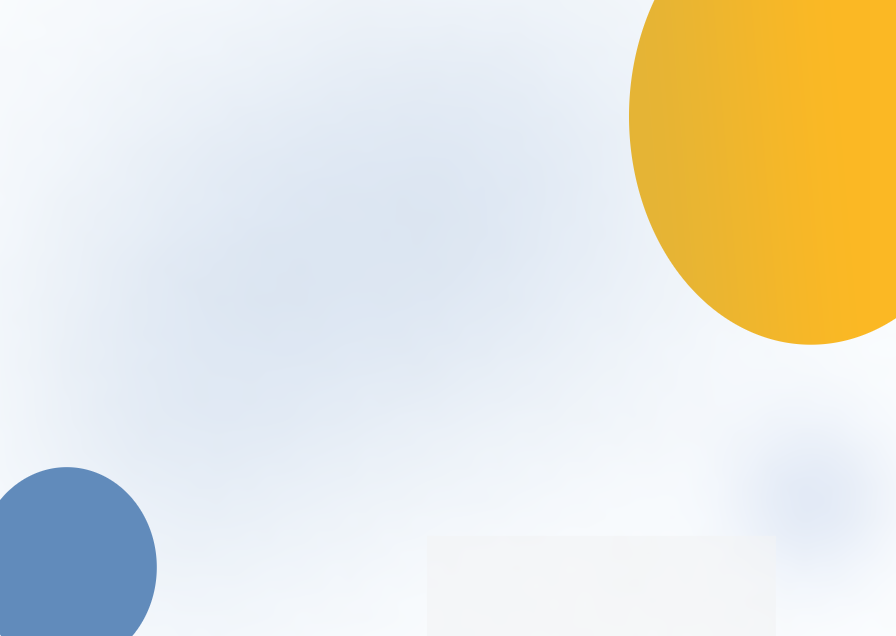
Write a WebGL 1 fragment shader that draws this background.

```glsl
precision highp float;
// Pale paper washed with soft blue glows, with a large amber ellipse at the
// upper right, a small blue one at the lower left and a faint grey panel.
// Glows are Gaussian falloffs; shapes use smoothed distances; noise adds grain.

uniform vec2 u_resolution;

const vec3 PAPER = vec3(0.985, 0.992, 0.997);
const vec3 MIST = vec3(0.855, 0.895, 0.945);
const vec3 PERIWINKLE = vec3(0.875, 0.907, 0.960);
const vec3 PANEL = vec3(0.950, 0.954, 0.960);
const vec3 AMBER = vec3(0.985, 0.722, 0.140);
const vec3 OCHRE = vec3(0.895, 0.705, 0.210);
const vec3 BLUE = vec3(0.380, 0.545, 0.735);

float hash(vec2 p) {
  vec3 q = fract(p.xyx * 0.1031);
  q += dot(q, q.yzx + 33.33);
  return fract((q.x + q.y) * q.z);
}

float valueNoise(vec2 p) {
  vec2 cell = floor(p);
  vec2 f = fract(p);
  f = f * f * (3.0 - 2.0 * f);
  float low = mix(hash(cell), hash(cell + vec2(1.0, 0.0)), f.x);
  float high = mix(hash(cell + vec2(0.0, 1.0)), hash(cell + 1.0), f.x);
  return mix(low, high, f.y);
}

// Soft elliptical falloff, 1 at the centre.
float glow(vec2 uv, vec2 center, vec2 spread) {
  vec2 q = (uv - center) / spread;
  return exp(-dot(q, q));
}

// Ellipse coverage with an edge one pixel wide.
float ellipse(vec2 uv, vec2 center, vec2 radius) {
  vec2 q = (uv - center) / radius;
  float f = max(length(q), 0.001);
  float slope = length(q / (f * radius * u_resolution));
  return clamp(0.5 - (f - 1.0) / slope, 0.0, 1.0);
}

// Box coverage between two corners, with an edge of the given softness.
float box(vec2 uv, vec2 low, vec2 high, vec2 soft) {
  vec2 a = smoothstep(low - soft, low + soft, uv);
  vec2 b = 1.0 - smoothstep(high - soft, high + soft, uv);
  return a.x * a.y * b.x * b.y;
}

vec3 background(vec2 uv) {
  float wash = 0.86 * glow(uv, vec2(0.42, 0.63), vec2(0.34, 0.40));
  wash = max(wash, 0.0) + 0.42 * glow(uv, vec2(0.19, 0.30), vec2(0.20, 0.36));
  wash += 0.16 * glow(uv, vec2(0.62, 0.82), vec2(0.20, 0.30));
  vec3 color = mix(PAPER, MIST, min(wash, 1.0));
  float spot = glow(uv, vec2(0.905, 0.215), vec2(0.095, 0.14));
  return mix(color, PERIWINKLE, 0.85 * spot);
}

void main() {
  vec2 uv = gl_FragCoord.xy / u_resolution;
  vec2 p = gl_FragCoord.xy / u_resolution.y;

  // Paper and glows
  vec3 color = background(uv);

  // Faint panel rising from the bottom edge
  float panel = box(uv, vec2(0.4765, -0.2), vec2(0.866, 0.1575), 0.7 / u_resolution);
  color = mix(color, PANEL, 0.65 * panel);

  // Light mottling at two scales
  float grain = 0.6 * valueNoise(p * 9.0) + 0.4 * valueNoise(p * 38.0) - 0.5;
  color += 0.008 * grain;

  // Amber ellipse, duller towards its left side
  float shade = 1.0 - smoothstep(0.69, 0.97, uv.x + 0.06 * (uv.y - 0.75));
  vec3 amber = mix(AMBER, OCHRE, shade);
  color = mix(color, amber, ellipse(uv, vec2(0.905, 0.817), vec2(0.203, 0.359)));

  // Blue ellipse
  color = mix(color, BLUE, ellipse(uv, vec2(0.0745, 0.108), vec2(0.1005, 0.1575)));

  gl_FragColor = vec4(color, 1.0);
}
```
